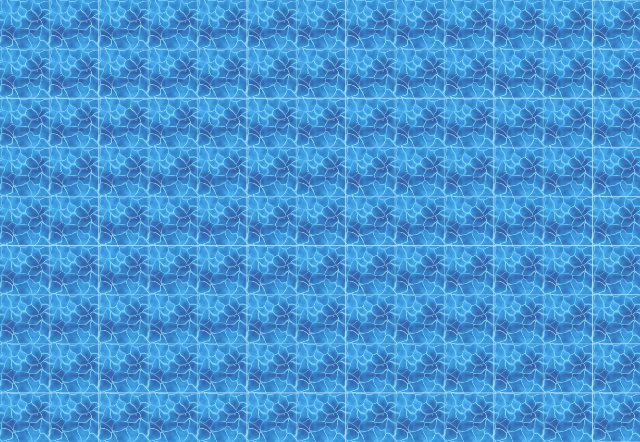
This pattern is drawn by a WebGL 2 fragment shader. Its source:

```glsl
#version 300 es
precision highp float;

uniform vec2 u_resolution;
out vec4 fragColor;

// Layout
const vec2 TILES = vec2(12.96, 9.0);
const float LAST_COLUMN = 12.0;
const float CELLS = 5.0;            // water cells along a tile side
const float JOINT_HALF = 0.0085;    // in tiles
const float JOINT_FAINT = 0.42;
const float JOINT_STRONG = 0.85;
const float JOINT_LAST = 0.75;

// Water
const float RIPPLE_HALF = 0.038;    // in cells
const float JITTER = 0.94;
const float WARP = 0.50;
const float GLOW = 0.22;
const float POOL = 0.52;            // strength of the dark pools
const float SHOAL = 0.34;           // strength of the light areas
const int SPARKLES = 4;
const float SPARKLE_RADIUS = 0.008; // in tiles

// Colours
const vec3 DEEP = vec3(0.22, 0.37, 0.65);
const vec3 WATER = vec3(0.21, 0.54, 0.81);
const vec3 SHALLOW = vec3(0.28, 0.67, 0.93);
const vec3 RIPPLE = vec3(0.60, 0.93, 1.00);
const vec3 JOINT = vec3(0.84, 0.92, 0.95);

vec2 hash2(vec2 p) {
    vec3 q = fract(p.xyx * vec3(0.1031, 0.1030, 0.0973));
    q += dot(q, q.yzx + 33.33);
    return fract((q.xx + q.yz) * q.zy);
}

float cornerSlope(vec2 corner, vec2 offset, float period, float seed) {
    float angle = 6.2832 * hash2(mod(corner, period) + seed).x;
    return dot(vec2(cos(angle), sin(angle)), offset);
}

// Gradient noise that wraps after a whole number of units
float noise(vec2 p, float period, float seed) {
    vec2 i = floor(p), f = fract(p);
    vec2 w = f * f * f * (f * (f * 6.0 - 15.0) + 10.0);
    vec2 e = vec2(1.0, 0.0);
    float low = mix(cornerSlope(i, f, period, seed),
                    cornerSlope(i + e, f - e, period, seed), w.x);
    float high = mix(cornerSlope(i + e.yx, f - e.yx, period, seed),
                     cornerSlope(i + 1.0, f - 1.0, period, seed), w.x);
    return mix(low, high, w.y);
}

vec2 cellPoint(vec2 cell) {
    return 0.5 + JITTER * (hash2(mod(cell, CELLS) + 17.0) - 0.5);
}

// Distance to the nearest cell border, and a random tint for the cell
vec2 waterCell(vec2 p) {
    vec2 base = floor(p), f = fract(p);
    vec2 nearCell = vec2(0.0), toNear = vec2(8.0);
    for (int y = -1; y <= 1; y++)
        for (int x = -1; x <= 1; x++) {
            vec2 g = vec2(x, y);
            vec2 r = g + cellPoint(base + g) - f;
            if (dot(r, r) < dot(toNear, toNear)) { toNear = r; nearCell = g; }
        }
    float border = 8.0;
    for (int y = -2; y <= 2; y++)
        for (int x = -2; x <= 2; x++) {
            vec2 g = nearCell + vec2(x, y);
            vec2 r = g + cellPoint(base + g) - f;
            vec2 gap = r - toNear;
            if (dot(gap, gap) > 1e-4)
                border = min(border, dot(0.5 * (toNear + r), normalize(gap)));
        }
    return vec2(border, hash2(mod(base + nearCell, CELLS) + 51.0).x);
}

// Share of a pixel covered by a line of given half width
float coverage(float d, float halfWidth, float pixel) {
    return (clamp(d + 0.5 * pixel, -halfWidth, halfWidth)
          - clamp(d - 0.5 * pixel, -halfWidth, halfWidth)) / pixel;
}

// Soft spot that wraps around the tile
float blob(vec2 p, vec2 centre, float radius) {
    vec2 d = (fract(p - centre + 0.5) - 0.5) / radius;
    return exp(-dot(d, d));
}

vec3 water(vec2 t, float pixel) {
    vec2 p = t * CELLS;
    vec2 bend = vec2(noise(p, CELLS, 3.0), noise(p, CELLS, 29.0));
    vec2 cell = waterCell(p + WARP * bend);

    // Depth: broad light and dark pools, cell tints and fine mottling
    float depth = 0.47 + 0.35 * noise(t * 3.0, 3.0, 7.0)
                + 0.35 * noise(t * 10.0, 10.0, 41.0) + 0.30 * (cell.y - 0.5);
    depth -= POOL * (blob(t, vec2(0.70, 0.53), 0.25) + blob(t, vec2(0.18, 0.25), 0.22));
    depth += SHOAL * (blob(t, vec2(0.22, 0.80), 0.28) + blob(t, vec2(0.72, 0.10), 0.22));
    depth += GLOW * exp(-7.0 * cell.x);
    vec3 color = mix(DEEP, WATER, smoothstep(-0.08, 0.55, depth));
    color = mix(color, SHALLOW, smoothstep(0.42, 0.95, depth));

    // Bright ripples of uneven strength
    float strength = clamp(0.72 + 0.9 * noise(t * 4.0, 4.0, 63.0), 0.25, 1.0);
    color = mix(color, RIPPLE, strength * coverage(cell.x, RIPPLE_HALF, pixel * CELLS));

    // Small sparkles
    for (int i = 0; i < SPARKLES; i++) {
        float d = length(t - 0.1 - 0.8 * hash2(vec2(i * 7, 37)));
        color = mix(color, RIPPLE, 0.5 * smoothstep(SPARKLE_RADIUS + pixel, 0.0, d));
    }
    return color;
}

void main() {
    vec2 p = gl_FragCoord.xy / u_resolution * TILES;
    vec2 pixel = TILES / u_resolution;
    vec3 color = water(fract(p), pixel.y);

    // Joints, some stronger than others; none on the outer edges
    vec2 line = floor(p + 0.5);
    vec2 strong = vec2(step(fract(line.x * 0.4 + 0.3), 0.35),
                       step(abs(mod(line.y, 3.0) - 1.0), 0.5));
    vec2 strength = mix(vec2(JOINT_FAINT), vec2(JOINT_STRONG), strong);
    strength *= step(0.5, line) * step(line, TILES - 0.5);
    if (p.x > LAST_COLUMN) strength.y = max(strength.y, JOINT_LAST);
    vec2 offset = p - line;
    float joint = max(strength.x * coverage(offset.x, JOINT_HALF, pixel.x),
                      strength.y * coverage(offset.y, JOINT_HALF, pixel.y));
    fragColor = vec4(mix(color, JOINT, joint), 1.0);
}
```
